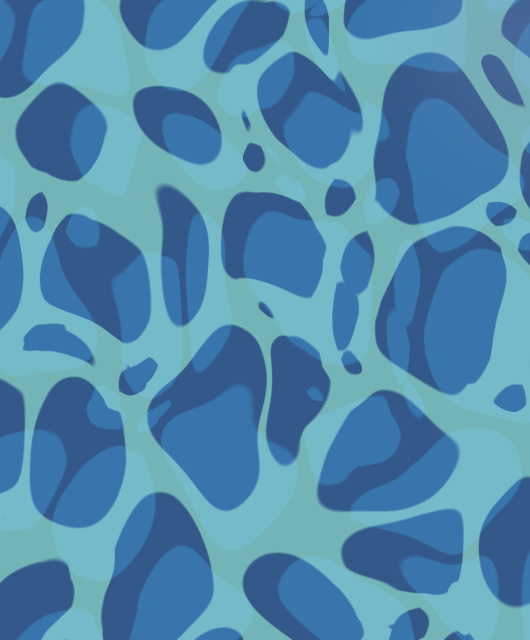
Give the GLSL for this texture, as a WebGL 2 fragment shader.

```glsl
#version 300 es
precision highp float;
// Flat stylised pool water: a pale web of light over blue, with its darker
// shadow web displaced below. Each web is a warped Voronoi diagram whose cell
// walls are blended by a soft minimum, with droplet holes at some junctions.

uniform vec2 u_resolution;
out vec4 fragColor;

const vec3 WATER = vec3(0.22, 0.46, 0.68);
const vec3 SHADOW = vec3(0.20, 0.35, 0.54);
const vec3 LIGHT = vec3(0.46, 0.73, 0.79);
const vec3 LIGHT_ON_SHADOW = vec3(0.45, 0.71, 0.715);
const vec2 CELLS = vec2(5.2, 4.5);   // cells per canvas height, x and y
const float SOFTNESS = 6.5;          // lower is rounder

vec2 hash2(vec2 p) {
    vec3 q = fract(p.xyx * vec3(0.1031, 0.1030, 0.0973));
    q += dot(q, q.yzx + 33.33);
    return fract((q.xx + q.yz) * q.zy);
}

// Smooth value noise, two channels in 0..1
vec2 noise2(vec2 p) {
    vec2 i = floor(p), f = fract(p);
    f = f * f * f * (f * (f * 6.0 - 15.0) + 10.0);
    vec2 low = mix(hash2(i), hash2(i + vec2(1, 0)), f.x);
    vec2 high = mix(hash2(i + vec2(0, 1)), hash2(i + vec2(1, 1)), f.x);
    return mix(low, high, f.y);
}

vec2 warp(vec2 p, float frequency, float amount) {
    return p + amount * (noise2(p * frequency + 17.0) - 0.5);
}

// Vector from p to the site of a lattice cell
vec2 toSite(vec2 cell, vec2 p) {
    return cell + 0.5 + 0.78 * (hash2(cell + 41.0) - 0.5) - p;
}

// Signed web field: positive inside the strands, negative in the cells
float web(vec2 p, float halfWidth) {
    vec2 home = floor(p);
    vec2 nearest = vec2(0.0);
    vec3 f = vec3(9.0);              // three smallest site distances

    for (int y = -2; y <= 2; y++)
    for (int x = -2; x <= 2; x++) {
        vec2 r = toSite(home + vec2(x, y), p);
        float d = length(r);
        if (d < f.x) { f = vec3(d, f.xy); nearest = r; }
        else if (d < f.y) f = vec3(f.x, d, f.y);
        else if (d < f.z) f.z = d;
    }

    // Soft minimum of the distances to all cell walls
    float sum = 0.0;
    for (int y = -2; y <= 2; y++)
    for (int x = -2; x <= 2; x++) {
        vec2 r = toSite(home + vec2(x, y), p);
        vec2 across = r - nearest;
        if (dot(across, across) > 1e-5) {
            float wall = dot(0.5 * (r + nearest), normalize(across));
            sum += exp(-SOFTNESS * wall);
        }
    }
    float strand = halfWidth + log(sum) / SOFTNESS;

    // Rounded triangular droplets where three cells meet
    float mean = dot(f, vec3(1.0 / 3.0));
    float junction = 0.5 * (length(f - mean) + f.z - mean);
    float gate = smoothstep(0.52, 0.72, noise2(p * 1.1 + 5.0).x);
    strand += 0.13 * gate * (1.0 - smoothstep(0.05, 0.45, junction));
    float hole = junction - (0.18 * gate - 0.05);
    return min(strand, hole);
}

float coverage(float field, float blur) {
    return smoothstep(-blur, blur, field);
}

void main() {
    vec2 uv = gl_FragCoord.xy / u_resolution.y;
    float blur = 0.0095;
    vec2 p = warp(uv * CELLS + vec2(3.0, 8.0), 1.4, 0.4);

    // The shadow web is shifted and bent a little differently
    vec2 below = warp(p + vec2(-0.3, 0.24), 0.9, 0.5);
    float light = coverage(web(p, 0.009), blur);
    float shade = coverage(web(below, 0.006), blur);

    vec3 color = mix(mix(WATER, SHADOW, shade),
                     mix(LIGHT, LIGHT_ON_SHADOW, shade), light);

    // Faint haze in the upper right corner
    vec2 corner = vec2(u_resolution.x / u_resolution.y, 0.93);
    float haze = 1.0 - smoothstep(0.0, 0.28, distance(uv, corner));
    color = mix(color, vec3(0.50, 0.56, 0.74), 0.25 * haze);

    fragColor = vec4(color, 1.0);
}
```
